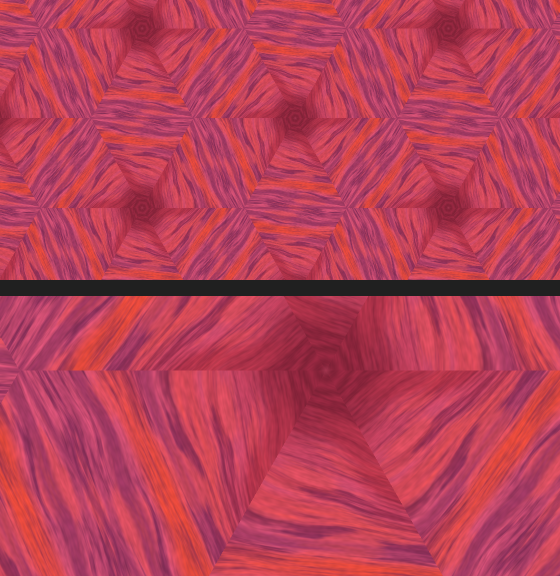
Top, the full canvas; bottom, a detail of the centre.
A Shadertoy shader for this pattern:

```glsl
#define HEX_SCALE vec2(0.3158, 0.3203)
#define HEX_CENTER vec2(1.0547, 0.578)
#define PINK vec3(0.82, 0.31, 0.45)
#define PLUM vec3(0.55, 0.19, 0.36)
#define CORAL vec3(0.87, 0.31, 0.36)
#define ORANGE vec3(0.88, 0.28, 0.23)
#define CRIMSON vec3(0.69, 0.19, 0.27)
#define MAROON vec3(0.51, 0.13, 0.22)
#define GRAIN_TILT 0.12
#define SAMPLES 2

const float SECTOR = 1.04719755;

vec2 gradientAt(vec2 cell) {
    float a = 6.2832 * fract(sin(dot(cell, vec2(127.1, 311.7))) * 43758.55);
    return vec2(cos(a), sin(a));
}

float gradientNoise(vec2 p) {
    vec2 i = floor(p), f = p - i;
    vec2 u = f * f * f * (f * (f * 6.0 - 15.0) + 10.0);
    vec2 e = vec2(1.0, 0.0);
    float bottom = mix(dot(gradientAt(i), f), dot(gradientAt(i + e), f - e), u.x);
    float top = mix(dot(gradientAt(i + e.yx), f - e.yx), dot(gradientAt(i + 1.0), f - 1.0), u.x);
    return 1.4 * mix(bottom, top, u.y);
}

float fbm(vec2 p) {
    float sum = 0.0, gain = 0.6;
    for (int i = 0; i < 3; i++) {
        sum += gain * gradientNoise(p);
        p = p * 2.03 + 17.3;
        gain *= 0.55;
    }
    return sum;
}

float band(float x, float center, float halfWidth) {
    return 1.0 - smoothstep(0.3 * halfWidth, halfWidth, abs(x - center));
}

// Offset from the nearest hexagon centre, with the apothem as unit
vec2 hexCell(vec2 p) {
    vec2 period = vec2(3.4641, 2.0);
    vec2 a = mod(p + 0.5 * period, period) - 0.5 * period;
    vec2 b = mod(p, period) - 0.5 * period;
    return dot(a, a) < dot(b, b) ? a : b;
}

// Turn every sector upright: x runs along the outer edge, y outwards
vec2 wedge(vec2 q) {
    float a = atan(q.x, q.y);
    a -= SECTOR * floor(a / SECTOR + 0.5);
    return length(q) * vec2(sin(a), cos(a));
}

vec3 brushedWedge(vec2 w) {
    float d = w.y;
    float outer = smoothstep(0.35, 0.68, d);
    vec2 t = vec2(w.x, d + mix(0.42, GRAIN_TILT, outer) * w.x);
    t.y += 0.03 * gradientNoise(vec2(3.0, 6.0) * w + 4.7);

    // Long streaks, broad patches, hairs and fine grain
    float streak = fbm(t * vec2(1.6, 15.0) + vec2(3.1, 8.4));
    float patches = fbm(t * vec2(2.5, 7.0) + vec2(21.6, 2.3));
    float hairs = fbm(t * vec2(5.0, 60.0) + 40.2);
    float grain = gradientNoise(t * vec2(35.0, 110.0) + 9.6);

    vec3 col = mix(PLUM, PINK, smoothstep(-0.45, 0.25, streak + 0.5 * hairs));
    col = mix(col, CORAL, 0.8 * smoothstep(0.0, 0.4, patches + 0.3 * hairs));

    // Glowing bands, strongest at one end of the wedge
    float fade = mix(1.0, 0.5, smoothstep(-0.25, 0.5, w.x));
    float glow = band(t.y, 0.745, 0.085) * fade + 0.35 * band(t.y, 0.55, 0.06);
    col = mix(col, ORANGE, clamp(glow * (0.95 + 0.9 * streak + 0.6 * hairs), 0.0, 1.0));

    // Dark threads beside the bands
    float threads = band(t.y, 0.87, 0.035) + 0.8 * band(t.y, 0.64, 0.03) + 0.5 * band(t.y, 0.95, 0.025);
    col = mix(col, PLUM, clamp(threads * (0.5 + streak + 0.7 * hairs), 0.0, 0.8));

    // Brushed red shade along one seam and towards the middle
    float seam = 1.0 - smoothstep(0.03, 0.17, w.x + 0.577 * d);
    float inner = 1.0 - smoothstep(0.12, 0.7, d + 0.25 * patches + 0.15 * streak);
    float shade = 0.65 * inner + 0.6 * seam * (1.0 - outer);
    col = mix(col, CRIMSON, clamp(shade * (1.0 - 0.6 * streak), 0.0, 0.85));
    col = mix(col, MAROON, 0.85 * (1.0 - smoothstep(0.05, 0.36, d + 0.12 * streak)));

    // Small nested hexagons in the core
    float web = 0.5 + 0.5 * cos(6.2832 * d / 0.055);
    col *= 1.0 + (0.14 * web - 0.06) * (1.0 - smoothstep(0.08, 0.2, d));
    col += 0.05 * (1.0 - smoothstep(0.0, 0.025, d));

    col *= 1.0 + 0.13 * hairs + 0.07 * grain;
    return mix(col, PLUM, 0.5 * smoothstep(0.982, 0.994, d));
}

void mainImage(out vec4 fragColor, in vec2 fragCoord) {
    vec3 sum = vec3(0.0);
    for (int j = 0; j < SAMPLES; j++) {
        for (int i = 0; i < SAMPLES; i++) {
            vec2 jitter = (vec2(i, j) + 0.5) / float(SAMPLES) - 0.5;
            vec2 p = (fragCoord + jitter) / iResolution.y;
            sum += brushedWedge(wedge(hexCell((p - HEX_CENTER) / HEX_SCALE)));
        }
    }
    fragColor = vec4(sum / float(SAMPLES * SAMPLES), 1.0);
}
```
